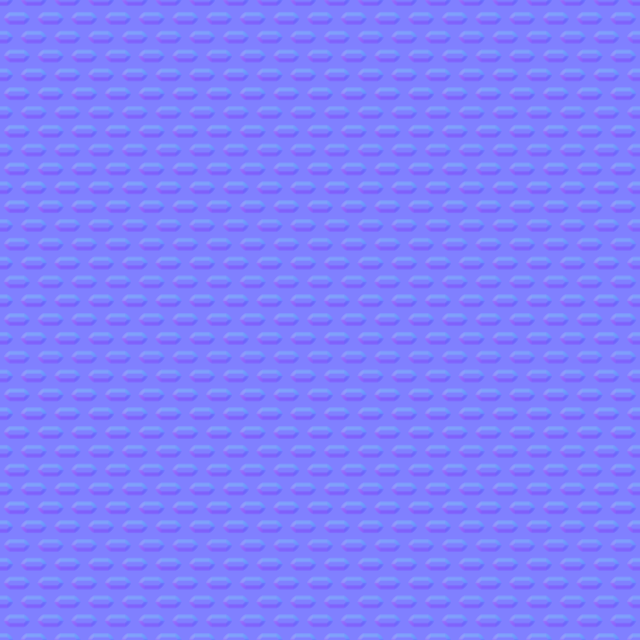
Reproduce this texture map procedurally as a WebGL 1 fragment shader.

```glsl
precision highp float;
// Tangent-space normal map of staggered rows of long, raised, bevelled studs.

#define COLUMNS 19.0         // studs across
#define ROWS 34.0            // rows down, even so that the stagger wraps
#define ROW_SHIFT 0.0007     // vertical offset of all rows
#define CORE_HALF 0.0104     // half length of the straight middle part
#define BEVEL_INNER 0.0024   // distance where the flat top ends
#define BEVEL_OUTER 0.0109   // distance where the bevel meets the ground
#define CORNER_POWER 1.45    // 1 gives pointed ends, 2 gives round ends
#define TILT_X 0.17          // steepest sideways tilt, red rises to the left
#define TILT_UP 0.26         // steepest tilt of the upper bevel
#define TILT_DOWN 0.24       // steepest tilt of the lower bevel
#define ROW_VARIATION 0.12   // difference in bevel strength between rows

uniform vec2 u_resolution;

float hash(float n) {
  float h = fract(n * 0.1031 + 0.37);
  h *= h + 33.33;
  return fract(h * (h + h));
}

// Position relative to the nearest stud centre in xy, wrapped row number in z.
vec3 nearestStud(vec2 uv) {
  float rowPos = (1.0 - uv.y + ROW_SHIFT) * ROWS;
  float row = floor(rowPos + 0.5);
  float columnPos = uv.x * COLUMNS - 0.5 * mod(row, 2.0);
  float x = (fract(columnPos + 0.5) - 0.5) / COLUMNS;
  return vec3(x, (row - rowPos) / ROWS, mod(row, ROWS));
}

// Bevel steepness along each axis, from 0 on flat parts to 1 mid-bevel.
vec2 bevelSlope(vec2 p) {
  vec2 q = max(abs(p) - vec2(CORE_HALF, 0.0), 0.0) + 1e-6;
  vec2 powered = pow(q / BEVEL_OUTER, vec2(CORNER_POWER));
  float dist = BEVEL_OUTER * pow(powered.x + powered.y, 1.0 / CORNER_POWER);
  vec2 direction = pow(q / dist, vec2(CORNER_POWER - 1.0));
  float t = clamp((dist - BEVEL_INNER) / (BEVEL_OUTER - BEVEL_INNER), 0.0, 1.0);
  return sign(p) * direction * 4.0 * t * (1.0 - t);
}

void main() {
  vec2 uv = gl_FragCoord.xy / u_resolution;
  vec3 stud = nearestStud(uv);
  vec2 slope = bevelSlope(stud.xy);

  // Tilt the normal, with a slightly crisper or softer bevel in each row.
  float strength = 1.0 + ROW_VARIATION * (hash(stud.z) - 0.5);
  float tiltY = stud.y > 0.0 ? TILT_UP : TILT_DOWN;
  vec2 tilt = slope * vec2(-TILT_X, tiltY) * strength;
  vec3 normal = vec3(tilt, sqrt(1.0 - dot(tilt, tilt)));

  gl_FragColor = vec4(0.5 + 0.5 * normal, 1.0);
}
```
